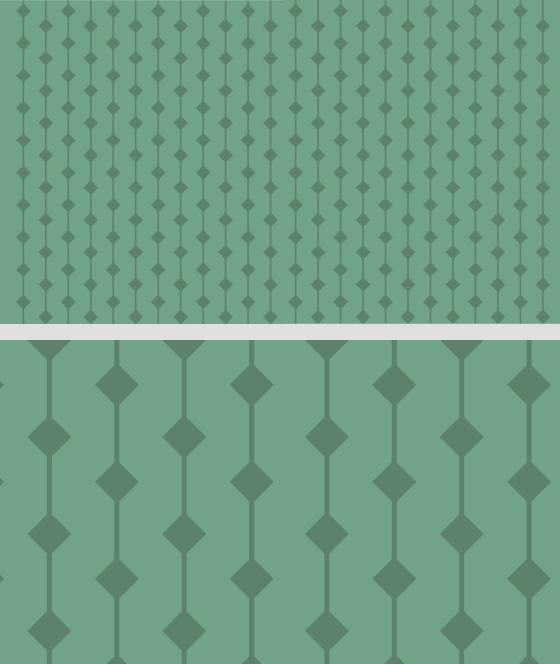
Top, the full canvas; bottom, a detail of the centre.
Give the GLSL for this pattern, as a WebGL 2 fragment shader.

```glsl
#version 300 es
precision highp float;
// Wallpaper of thin vertical threads strung with diamonds, on a flat green.
// Two panels of twelve threads sit side by side with a wider gap between them;
// each thread is found by rounding, and alternate threads shift their diamonds.
// Lengths are fractions of the canvas width, measured from the top left.
#define THREADS 12.0
#define THREAD_PITCH 0.04013
#define FIRST_THREAD 0.0417
#define PANEL_SHIFT 0.4862
#define PANEL_SEAM 0.5055
#define ROW_PITCH 0.05772
#define FIRST_ROW 0.0197
#define ODD_DROP 0.0267
#define DIAMOND_RADIUS 0.0131
#define THREAD_HALF_WIDTH 0.0015
#define EDGE_SLIVER 0.0007

uniform vec2 u_resolution;
out vec4 fragColor;

const vec3 GROUND = vec3(0.44, 0.64, 0.53);
const vec3 MOTIF = vec3(0.36, 0.51, 0.42);
const vec3 PALE_EDGE = vec3(0.62, 0.76, 0.68);

float diamondDistance(vec2 p, float radius) {
  return (abs(p.x) + abs(p.y) - radius) * 0.70711;
}

// Pixel coverage of a shape from its signed distance
float coverage(float dist, float pixel) {
  return clamp(0.5 - dist / pixel, 0.0, 1.0);
}

void main() {
  float pixel = 1.0 / u_resolution.x;
  float height = u_resolution.y * pixel;
  vec2 p = vec2(gl_FragCoord.x, u_resolution.y - gl_FragCoord.y) * pixel;

  // Nearest thread within the left or right panel
  float panel = step(PANEL_SEAM, p.x);
  float x = p.x - FIRST_THREAD - panel * PANEL_SHIFT;
  float thread = clamp(floor(x / THREAD_PITCH + 0.5), 0.0, THREADS - 1.0);
  x -= thread * THREAD_PITCH;

  // Nearest diamond on that thread
  float y = p.y - FIRST_ROW - mod(thread, 2.0) * ODD_DROP;
  y -= floor(y / ROW_PITCH + 0.5) * ROW_PITCH;

  // Thin threads keep their true width by box-filtered coverage
  float left = max(x - 0.5 * pixel, -THREAD_HALF_WIDTH);
  float right = min(x + 0.5 * pixel, THREAD_HALF_WIDTH);
  float line = clamp((right - left) / pixel, 0.0, 1.0);
  float diamond = coverage(diamondDistance(vec2(x, y), DIAMOND_RADIUS), pixel);
  vec3 color = mix(GROUND, MOTIF, max(line, diamond));

  // Pale sliver: top of the left panel, bottom of the right one
  float edge = mix(p.y, height - p.y, panel);
  color = mix(color, PALE_EDGE, coverage(edge - EDGE_SLIVER, pixel));

  fragColor = vec4(color, 1.0);
}
```
